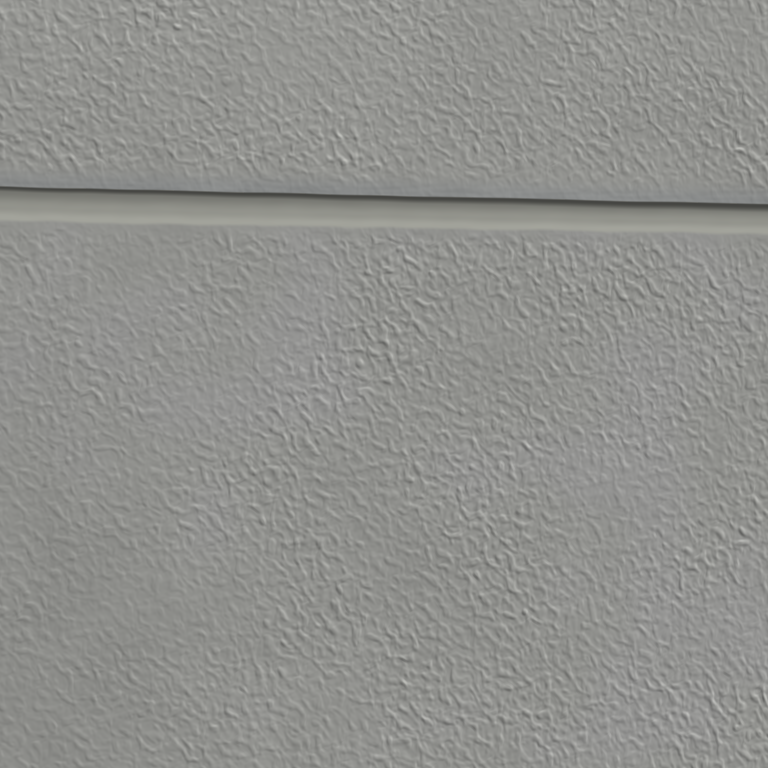
A three.js fragment shader for this texture:

```glsl
varying vec2 vUv;

vec2 hashDirection(vec2 cell) {
  vec3 q = fract(cell.xyx * vec3(0.1031, 0.1030, 0.0973));
  q += dot(q, q.yzx + 33.33);
  float angle = 6.28318 * fract((q.x + q.y) * q.z);
  return vec2(cos(angle), sin(angle));
}

float corner(vec2 cell, vec2 f, vec2 offset) {
  return dot(hashDirection(cell + offset), f - offset);
}

float gradientNoise(vec2 p) {
  vec2 cell = floor(p), f = fract(p);
  vec2 u = f * f * f * (f * (f * 6.0 - 15.0) + 10.0);
  float low = mix(corner(cell, f, vec2(0.0)), corner(cell, f, vec2(1.0, 0.0)), u.x);
  float high = mix(corner(cell, f, vec2(0.0, 1.0)), corner(cell, f, vec2(1.0)), u.x);
  return mix(low, high, u.y);
}

// Short stucco grains, slightly drawn out along the falling diagonal
float stuccoHeight(vec2 p) {
  vec2 warp = vec2(gradientNoise(p * 45.0), gradientNoise(p * 45.0 + 71.0));
  vec2 q = p + warp * 0.005;
  q.x *= 1.0 + 0.12 * q.x;
  vec2 diagonal = vec2(q.x - q.y, q.x + q.y) * 0.7071;
  float grains = smoothstep(-0.1, 0.45, gradientNoise(diagonal * vec2(66.0, 98.0) + 113.0));
  float pebbles = smoothstep(-0.15, 0.5, gradientNoise(q * vec2(92.0, 100.0) + 31.0));
  float fine = gradientNoise(diagonal * vec2(125.0, 165.0) + 290.0);
  return 0.6 * grains + 0.4 * pebbles + 0.25 * fine;
}

void main() {
  vec2 p = vUv;

  // Groove limits follow a slight downward slope
  float waver = 0.0012 * gradientNoise(vec2(p.x * 14.0, 3.3));
  float top = mix(0.757, 0.734, p.x) + waver;
  float bottom = mix(0.712, 0.695, p.x) + 0.002 * gradientNoise(vec2(p.x * 22.0, 8.4));
  float above = p.y - top;
  float below = bottom - p.y;

  // Broad wall tones
  float cloud = gradientNoise(p * 3.0 + 5.0) + 0.6 * gradientNoise(p * 9.0 + 21.0);
  float tone = 0.566 + 0.024 * cloud;
  tone += 0.012 * gradientNoise(p * 22.0 + 33.0);
  tone += 0.02 * smoothstep(0.74, 1.0, p.y) * (1.0 - 0.5 * p.x);
  tone -= 0.014 * smoothstep(0.3, 0.0, p.x) * smoothstep(0.7, 0.4, p.y);

  // Relief lit from the upper right, calmer near the groove and down the left
  vec2 towardLight = vec2(0.0021, 0.0027);
  float relief = stuccoHeight(p) - stuccoHeight(p + towardLight);
  float strength = mix(0.09, 0.155, smoothstep(0.0, 0.55, p.x + 0.5 * smoothstep(0.7, 0.8, p.y)));
  strength *= 0.95 + 0.7 * gradientNoise(p * 7.0 + 50.0);
  float edgeCalm = above > 0.0 ? smoothstep(0.004, 0.05, above) : smoothstep(0.0, 0.025, below);
  tone += relief * strength * mix(0.2, 1.0, edgeCalm);

  // Trowelled strip over the groove
  float strip = smoothstep(0.03, 0.002, above) * step(0.0, above);
  tone += strip * (0.03 * gradientNoise(p * vec2(16.0, 190.0)) - 0.025);
  vec3 color = tone * vec3(1.0, 1.004, 0.98);
  color += vec3(-0.006, 0.0, 0.012) * strip;
  color += vec3(0.0, -0.002, 0.006) * smoothstep(0.0, 0.5, cloud) * step(0.0, below);

  // Recess shading from the overhang down to the pale lower lip
  float depth = clamp((top - p.y) / (top - bottom), 0.0, 1.0);
  float recess = mix(0.45, 0.575, smoothstep(0.08, 0.6, depth));
  recess += 0.06 * smoothstep(0.62, 0.9, depth);
  recess += 0.008 * gradientNoise(p * vec2(30.0, 120.0));
  float shadowEnd = mix(0.0075, 0.012, p.x);
  recess = mix(0.27, recess, smoothstep(0.2, 1.0, -above / shadowEnd));
  float inside = smoothstep(0.0015, -0.0015, above) * smoothstep(0.003, -0.003, below);
  color = mix(color, recess * vec3(1.0, 1.005, 0.955), inside);

  gl_FragColor = vec4(color, 1.0);
}
```
